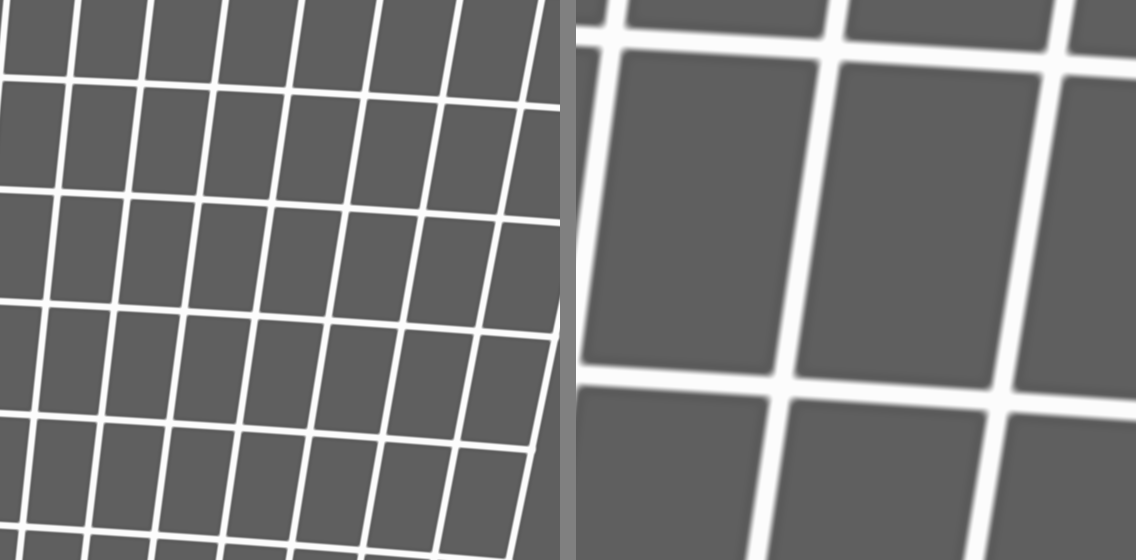
Left: the whole. Right: its middle third, enlarged.
Reproduce this pattern procedurally as a Shadertoy shader.

```glsl
// A grey panel ruled by a white lattice, 8 columns wide, seen slightly askew.
// Each point is mapped to lattice coordinates by a perspective formula with a
// faint bow; distances to the nearest rules are then blended into soft lines.

const vec3  PANEL_COLOR = vec3(0.372);
const vec3  LINE_COLOR  = vec3(0.99);
const float COLUMNS     = 8.0;      // the lattice ends after this many columns
const float HALF_WIDTH  = 0.0060;   // half width of a rule, canvas units
const float SOFTNESS    = 0.0027;   // half width of its soft edge
const float FILLET      = 0.0050;   // rounding where rules cross
const float RIM_SHADE   = 0.018;    // faint darkening beside each rule

const vec2  VANISHING    = vec2(-0.867, 9.522);  // where the columns converge
const float COLUMN_START = 0.0122;
const float COLUMN_STEP  = 0.1258;
const float COLUMN_GROW  = 0.0110;  // widening of columns to the right
const float ROW_START    = -0.0616;
const float ROW_STEP     = 0.1999;
const float ROW_GROW     = 0.0051;  // spreading of rows to the right
const float ROW_TILT     = 0.0495;
const float ROW_BOW      = 0.0156;

// Canvas position (y downward) to lattice coordinates (column, row)
vec2 toLattice(vec2 p) {
    float topX = VANISHING.x
               + (p.x - VANISHING.x) * VANISHING.y / (VANISHING.y - p.y);
    float column = (topX - COLUMN_START) / (COLUMN_STEP + COLUMN_GROW * topX);
    float sag = ROW_TILT * p.x - ROW_BOW * p.x * (1.0 - p.x);
    float row = (p.y - ROW_START - sag) / (ROW_STEP + ROW_GROW * p.x);
    return vec2(column, row);
}

float smoothMin(float a, float b, float k) {
    float h = max(k - abs(a - b), 0.0) / k;
    return min(a, b) - 0.25 * k * h * h;
}

// Distance in canvas units to the nearest rule
float latticeDistance(vec2 p) {
    const float STEP = 0.002;
    vec2 cell = toLattice(p);
    vec2 dx = (toLattice(p + vec2(STEP, 0.0)) - cell) / STEP;
    vec2 dy = (toLattice(p + vec2(0.0, STEP)) - cell) / STEP;
    vec2 scale = vec2(length(vec2(dx.x, dy.x)), length(vec2(dx.y, dy.y)));

    float nearestColumn = clamp(floor(cell.x + 0.5), 0.0, COLUMNS);
    float toColumn = abs(cell.x - nearestColumn) / scale.x;
    float toRow = abs(cell.y - floor(cell.y + 0.5)) / scale.y;

    // Rows stop at the outer columns
    float outside = max(max(-cell.x, cell.x - COLUMNS), 0.0) / scale.x;
    return smoothMin(toColumn, length(vec2(toRow, outside)), FILLET);
}

void mainImage(out vec4 fragColor, in vec2 fragCoord) {
    vec2 p = fragCoord / iResolution.xy;
    p.y = 1.0 - p.y;

    float d = latticeDistance(p);
    float soft = max(SOFTNESS, 0.75 / iResolution.y);
    float line = 1.0 - smoothstep(HALF_WIDTH - soft, HALF_WIDTH + soft, d);

    // Thin dark rim just outside the soft edge
    float rim = (d - HALF_WIDTH - 1.4 * soft) / soft;
    vec3 panel = PANEL_COLOR - RIM_SHADE * exp(-rim * rim);

    fragColor = vec4(mix(panel, LINE_COLOR, line), 1.0);
}
```
